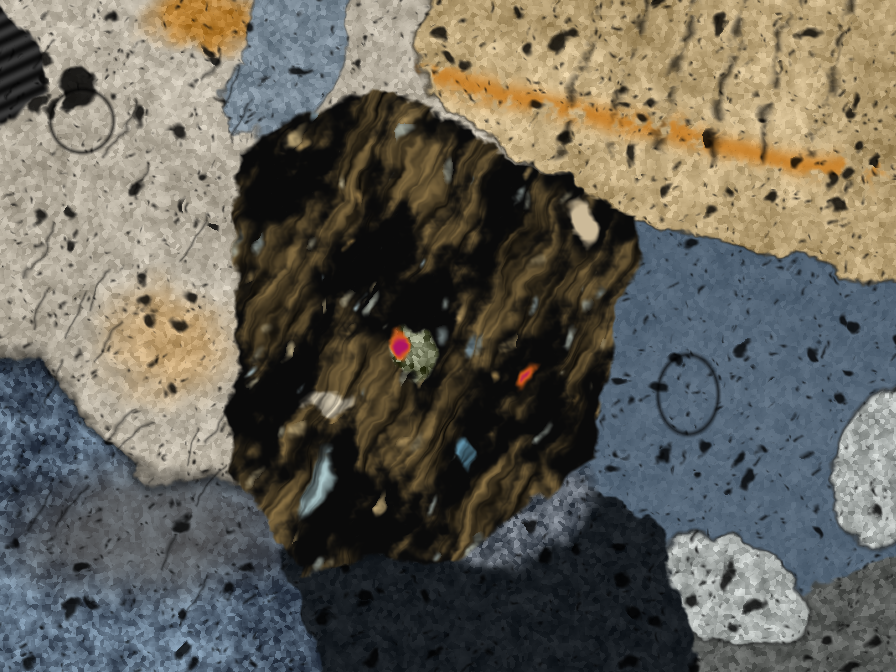
Write a Shadertoy shader that draws this texture.

```glsl
float hash(vec2 p) { return fract(sin(dot(p, vec2(127.1, 311.7))) * 43758.5); }

mat2 turn(float a) { float c = cos(a), s = sin(a); return mat2(c, s, -s, c); }

// Layered sines
float waves(vec2 p) {
  float sum = 0., amp = .6;
  for (int i = 0; i < 4; i++) {
    p = turn(.9) * p * 1.8 + 2.3;
    sum += amp * sin(p.x + 1.6 * sin(p.y + sum));
    amp *= .6;
  }
  return sum;
}

// Cellular noise: nearest distance and cell id
vec2 cells(vec2 p) {
  vec2 near = vec2(9, 0);
  for (int k = 0; k < 9; k++) {
    vec2 c = floor(p) + vec2(k % 3 - 1, k / 3 - 1);
    float d = length(c + vec2(hash(c), hash(c + 57.)) - p);
    if (d < near.x) near = vec2(d, hash(c + 19.));
  }
  return near;
}

float convex(vec2 p, vec2 v[7]) {
  float d = -9.;
  for (int i = 0; i < 7; i++) {
    vec2 e = normalize(v[(i + 1) % 7] - v[i]);
    d = max(d, dot(p - v[i], vec2(e.y, -e.x)));
  }
  return d;
}

float blob(vec2 p, float x, float y, float rx, float ry, float tilt) {
  return (length(turn(-tilt) * (p - vec2(x, y)) / vec2(rx, ry)) - 1.) * min(rx, ry);
}

float segment(vec2 p, vec2 a, vec2 e) {
  return length(p - a - e * clamp(dot(p - a, e) / dot(e, e), 0., 1.));
}

float fill(float d) { return smoothstep(.004, -.004, d); }

void paint(inout vec3 col, vec3 tone, float d) { col = mix(col, tone, fill(d)); }

void shade(inout vec3 col, float amount, float d) { col *= 1. - amount * fill(d); }

void mainImage(out vec4 fragColor, in vec2 fragCoord) {
  vec2 p = fragCoord / iResolution.y;
  float broad = waves(p * 6.), fine = waves(p * 42.);
  vec2 w = p + .012 * vec2(waves(p * 13.), waves(p * 13. + 9.)) + .004 * fine;
  float speck = cells(p * 130.).y - .5;
  float grit = .05 * fine + .15 * speck;

  // Cream grain, warm stain, striped corner
  vec3 col = vec3(.72, .69, .63) + .04 * broad + grit;
  paint(col, vec3(.77, .64, .45) + grit, .08 * blob(w, .25, .49, .08, .07, 0.));
  paint(col, vec3(.72, .5, .2) + grit, .2 * blob(w, .31, .97, .08, .04, 0.));
  paint(col, vec3(.14) + .09 * sin(dot(p, vec2(-120, 260))), blob(w, 0., .91, .06, .09, .3));

  // Mottled blue aggregate
  float lower = w.y - .46 + .18 * smoothstep(.05, .23, w.x);
  float mottle = .45 + .28 * broad + .22 * fine + .5 * speck;
  vec3 blue = mix(vec3(.13, .17, .23), vec3(.56, .66, .75), clamp(mottle, 0., 1.));
  paint(blue, mix(blue, vec3(.36, .34, .32), .65), .07 * blob(w, .22, .21, .2, .09, .1));
  paint(col, blue, lower);
  shade(col, .6, .2 * abs(lower) - .002);

  // Smooth slate grain
  paint(col, vec3(.33, .4, .47) + .015 * broad + .4 * grit, .84 - w.x);

  // Golden grain: orange band and steep cracks
  vec3 gold = vec3(.74, .65, .48) + .08 * broad + grit;
  float band = p.y - 1.04 + .23 * p.x + .012 * broad;
  gold = mix(gold, vec3(.78, .48, .12), .85 * exp(-band * band * 2500.) * smoothstep(-.5, .7, fine + broad));
  for (float i = 0.; i < 6.; i++) {
    float d = segment(w, vec2(.83 + .075 * i, .77), vec2(.06, .25));
    shade(gold, .65 * smoothstep(-.6, .5, fine), .5 * d - .003);
  }
  float rim = max(max(1.205 - .56 * w.x, .909 - .25 * w.x) - w.y, .63 - w.x);
  paint(col, gold, rim);
  shade(col, .55, abs(rim) - .002);

  // Pale wedge at the top
  float wedge = min(blob(w, .44, .95, .07, .16, -.2), blob(w, .37, .86, .045, .055, 0.));
  paint(col, vec3(.47, .53, .58) + grit, wedge);
  shade(col, .6, abs(wedge));

  // Taupe and white grains, lower right
  paint(col, vec3(.35, .36, .35) + grit, max(w.y + .195 - .27 * w.x, 1. - w.x));
  float pale = min(blob(w, 1.085, .115, .125, .075, -.35), blob(w, 1.32, .3, .075, .12, -.2));
  paint(col, vec3(.66, .68, .67) + 1.6 * grit, pale);
  shade(col, .6, abs(pale) - .002);

  // Dark grain with a lit shoulder
  float dark = convex(w, vec2[7](vec2(.41, .19), vec2(.53, -.1), vec2(1.03, -.1),
    vec2(1.03, .08), vec2(.98, .2), vec2(.86, .29), vec2(.6, .27)));
  paint(col, vec3(.09, .11, .13) + .4 * grit, dark);
  paint(col, vec3(.35, .38, .42) + 2. * grit, .3 * blob(w, .78, .24, .11, .06, .5));

  // Fractures and black inclusions
  for (float i = 0.; i < 26.; i++) {
    vec2 a = vec2(hash(vec2(i, 3)) * .42, hash(vec2(i, 7)) * .9);
    vec2 e = turn(.75 + .5 * hash(vec2(i, 11))) * vec2(.07, 0);
    shade(col, .65, segment(w, a, e) - .001);
  }
  for (float size = 26.; size < 80.; size += 48.) {
    vec2 dots = cells(w * size);
    shade(col, .8, (dots.x - .32 * smoothstep(.6, 1., dots.y)) / size + .002);
  }

  // Fibrous brown crystal
  float mica = convex(w, vec2[7](vec2(.345, .3), vec2(.45, .15), vec2(.69, .17),
    vec2(.89, .33), vec2(.955, .68), vec2(.56, .87), vec2(.36, .78)));
  vec2 along = turn(.48) * w;
  float fibre = waves(along * vec2(75, 9)), clump = waves(along * vec2(17, 8));
  vec3 bark = vec3(.34, .28, .17) * (.85 + .55 * fibre);
  bark = mix(vec3(.04), bark, smoothstep(-.45, .75, clump + .35 * fine));
  vec2 fleck = cells(along * vec2(48, 24));
  vec3 tint = mix(vec3(.42, .5, .54), vec3(.55, .44, .25), hash(fleck.yy));
  paint(bark, tint * (.9 + .4 * fine), .02 * (fleck.x - .5 * smoothstep(.75, 1., fleck.y)) + .003);

  // Bright lenses inside the crystal
  float sheen = .8 + .35 * fibre;
  paint(bark, vec3(.78, .74, .65) * sheen, blob(w, .49, .405, .04, .016, 0.));
  paint(bark, vec3(.56, .65, .66) * sheen, blob(w, .465, .28, .016, .055, -.45));
  paint(bark, vec3(.33, .5, .58) * sheen, blob(w, .7, .33, .012, .026, .2));
  paint(bark, vec3(.8, .73, .6), blob(w, .868, .674, .016, .03, -.2));
  paint(bark, vec3(.45, .47, .36) + 3. * grit, blob(w, .61, .47, .03, .04, 0.));
  float ember = min(blob(w, .595, .48, .013, .024, .1), blob(w, .778, .432, .007, .018, -.5));
  paint(bark, vec3(.85, .38, .1), ember);
  paint(bark, vec3(.68, .08, .38), ember + .005);
  paint(col, bark, mica);

  // Round bubbles
  float ring = min(abs(blob(p, .122, .82, .047, .047, 0.)), abs(blob(p, 1.024, .413, .045, .059, 0.)));
  shade(col, .75, ring - .002);
  shade(col, .85, blob(w, .113, .865, .03, .022, 0.));
  fragColor = vec4(clamp(col, 0., 1.), 1);
}
```
